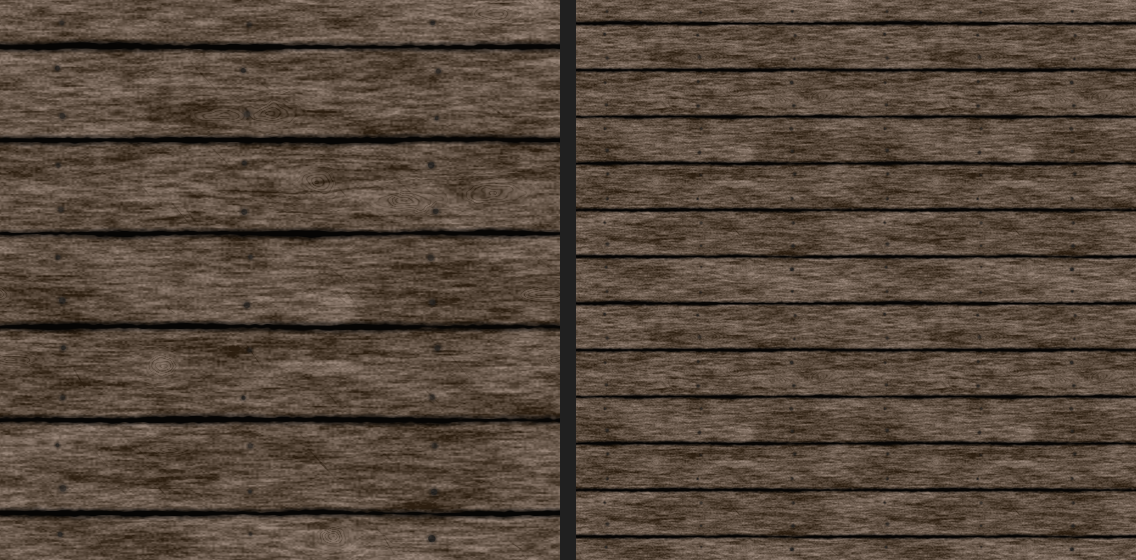
Left, the tile; right, the same tile 2 across and 2 down.
Reproduce this texture procedurally as a three.js fragment shader.

```glsl
// Weathered brown timber: six horizontal planks with dark gaps, knots, scratches and nails.
varying vec2 vUv;

const float PLANKS = 6.0;
const float NAIL_COLUMNS = 3.0;
const float NAIL_OFFSET = 0.325;    // place of a nail inside its column
const float NAIL_RADIUS = 0.03;     // lengths below are in plank heights
const float GAP_HALF_WIDTH = 0.02;
const float GAP_WOBBLE = 0.024;
const float FRINGE = 0.055;
const float SCRATCH_WIDTH = 0.007;
const int KNOTS = 3;                // candidates per plank
const int SCRATCHES = 8;
const float BASE_TONE = 0.46;
const float GRAIN_CONTRAST = 1.4;
const vec3 WOOD_DARK = vec3(0.22, 0.165, 0.11);
const vec3 WOOD_LIGHT = vec3(0.54, 0.47, 0.42);
const vec3 GAP_COLOR = vec3(0.025, 0.02, 0.015);
const vec3 NAIL_COLOR = vec3(0.15, 0.14, 0.13);

float hash(vec2 p) {
  vec3 q = fract(vec3(p.xyx) * 0.1031);
  q += dot(q, q.yzx + 33.33);
  return fract((q.x + q.y) * q.z);
}

// Value noise in -0.5..0.5 with whole cell counts, so it wraps over the canvas.
float noise(vec2 uv, vec2 cells) {
  vec2 p = uv * cells, i = floor(p), f = fract(p);
  f = f * f * (3.0 - 2.0 * f);
  vec2 a = mod(i, cells), b = mod(i + 1.0, cells);
  vec2 seed = cells.yx * 0.37;
  float low = mix(hash(a + seed), hash(vec2(b.x, a.y) + seed), f.x);
  float high = mix(hash(vec2(a.x, b.y) + seed), hash(b + seed), f.x);
  return mix(low, high, f.y) - 0.5;
}

// Shortest horizontal offset on the repeating canvas, in plank heights.
float wrapX(float dx) {
  return (fract(dx + 0.5) - 0.5) * PLANKS;
}

void main() {
  // Gaps and plank index
  float y = vUv.y * PLANKS + 0.5;
  float gapLine = floor(y + 0.5);
  vec2 gapUv = vec2(vUv.x, (mod(gapLine, PLANKS) + 0.5) / PLANKS);
  float bend = GAP_WOBBLE * (noise(gapUv, vec2(5.0, 6.0)) + 0.5 * noise(gapUv, vec2(23.0, 6.0)));
  float plank = floor(y + bend);
  float row = mod(plank, PLANKS);
  float local = y - plank;
  float gapDist = abs(y + bend - gapLine);

  // Knots: wobbly rings that push the grain apart
  vec2 grainUv = vec2(vUv.x + hash(vec2(row, 7.0)), vUv.y);
  float wobble = noise(grainUv, vec2(30.0, 48.0)) + 0.5 * noise(grainUv, vec2(70.0, 110.0));
  float knotMask = 0.0, rings = 0.0, push = 0.0;
  for (int i = 0; i < KNOTS; i++) {
    vec2 id = vec2(row * 5.0 + 11.0, float(i) * 9.0 + 3.0);
    float present = step(0.35, hash(id + 40.0));
    vec2 d = vec2(wrapX(vUv.x - hash(id)), local - mix(0.2, 0.8, hash(id + 17.0)));
    vec2 size = vec2(mix(0.22, 0.5, hash(id + 23.0)), mix(0.09, 0.17, hash(id + 31.0)));
    float r = length(d / size) + 0.55 * wobble;
    float mask = present * (1.0 - smoothstep(0.45, 1.15, r));
    float ring = 0.5 + 0.5 * sin(r * 30.0);
    knotMask = max(knotMask, mask);
    rings += mask * ring * ring * ring;
    push += present * d.y * exp(-0.7 * r * r);
  }

  // Grain: broad patches, streaks, fibres and speckle
  grainUv.y += 0.006 * noise(grainUv, vec2(7.0, 18.0)) - 0.06 * push;
  float patches = noise(grainUv, vec2(6.0, 26.0));
  float streaks = noise(grainUv, vec2(17.0, 120.0));
  float fibres = noise(grainUv, vec2(46.0, 290.0));
  float speckle = noise(grainUv, vec2(230.0, 380.0));
  float grain = 0.34 * patches + 0.36 * streaks + 0.42 * fibres + 0.32 * speckle;
  float tone = BASE_TONE + 0.06 * (hash(vec2(row, 3.0)) - 0.5);
  tone += GRAIN_CONTRAST * grain * mix(1.0, 0.65, knotMask);
  tone += 0.2 * smoothstep(0.15, 0.45, noise(grainUv, vec2(24.0, 170.0))) * (0.5 + patches);
  tone -= 0.28 * smoothstep(0.28, 0.46, noise(grainUv, vec2(13.0, 150.0)));
  tone += 0.15 * knotMask - 0.3 * rings;

  // Diagonal scratches, falling to the right
  float scratch = 0.0;
  for (int i = 0; i < SCRATCHES; i++) {
    vec2 id = vec2(row * 7.0 + 61.0, float(i) * 5.0 + 29.0);
    vec2 d = vec2(wrapX(vUv.x - hash(id)), local - mix(0.15, 0.85, hash(id + 13.0)));
    float angle = mix(-1.05, -0.55, hash(id + 19.0));
    vec2 along = vec2(cos(angle), sin(angle));
    float reach = mix(0.06, 0.24, hash(id + 37.0));
    float t = clamp(dot(d, along), -reach, reach);
    float dist = length(d - along * t) + 0.008 * wobble;
    float strength = mix(0.3, 1.0, hash(id + 43.0)) * (1.0 - 0.6 * abs(t) / reach);
    scratch = max(scratch, strength * (1.0 - smoothstep(0.0, 2.0 * SCRATCH_WIDTH, dist)));
  }
  tone -= 0.42 * scratch * (0.75 + fibres);
  vec3 color = mix(WOOD_DARK, WOOD_LIGHT, clamp(tone, -0.15, 1.15));

  // Nails: two in each plank at every column
  float column = floor(vUv.x * NAIL_COLUMNS);
  float side = step(0.5, local);
  vec2 nailId = vec2(column * 3.0 + side + 5.0, row * 4.0 + 2.0);
  vec2 jitter = vec2(hash(nailId), hash(nailId + 51.0)) - 0.5;
  vec2 nailAt = vec2((column + NAIL_OFFSET) / NAIL_COLUMNS, 0.25 + 0.5 * side);
  vec2 nailD = vec2(wrapX(vUv.x - nailAt.x), local - nailAt.y) - jitter * vec2(0.09, 0.06);
  float radius = NAIL_RADIUS * mix(0.75, 1.2, hash(nailId + 71.0));
  float nailDist = length(nailD) + 0.012 * wobble;
  float nail = 1.0 - smoothstep(radius - 0.008, radius + 0.008, nailDist);
  color *= 1.0 - 0.25 * (1.0 - smoothstep(radius, radius * 2.2, nailDist));
  color = mix(color, NAIL_COLOR * (1.0 + 0.5 * speckle), nail * mix(0.55, 0.95, hash(nailId + 83.0)));

  // Ragged black gaps with a dark fringe
  float halfWidth = GAP_HALF_WIDTH * (1.0 + 1.1 * noise(gapUv, vec2(9.0, 12.0)));
  float edge = gapDist - halfWidth + 0.018 * noise(vUv, vec2(90.0, 200.0)) + 0.012 * streaks;
  color *= mix(0.45, 1.0, smoothstep(0.0, FRINGE, edge));
  color = mix(GAP_COLOR, color, smoothstep(-0.006, 0.012, edge));
  gl_FragColor = vec4(color, 1.0);
}
```
